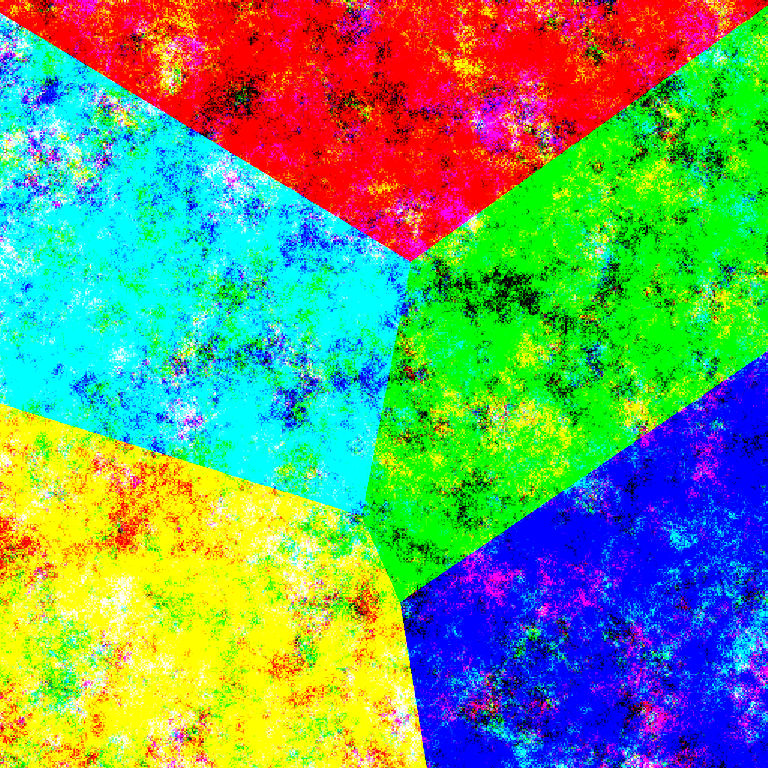
Write a WebGL 1 fragment shader that draws this background.

```glsl
precision highp float;

uniform vec2 u_resolution;

#define OCTAVES 5
#define CLOUD_SCALE 13.0
#define CLOUD_FADE 0.9
#define CLOUD_GAIN 1.2
#define GRAIN_SCALE 512.0
#define GRAIN_GAIN 1.15
#define SATURATION 0.34

const vec3 RED = vec3(1.0, 0.0, 0.0);
const vec3 CYAN = vec3(0.0, 1.0, 1.0);
const vec3 GREEN = vec3(0.0, 1.0, 0.0);
const vec3 YELLOW = vec3(1.0, 1.0, 0.0);
const vec3 BLUE = vec3(0.0, 0.0, 1.0);

// One independent random value per colour channel
vec3 hash3(vec2 p) {
  vec3 q = fract(p.xyx * vec3(0.1031, 0.1030, 0.0973));
  q += dot(q, q.yxz + 33.33);
  return fract((q.xxy + q.yzz) * q.zyx);
}

vec3 valueNoise(vec2 p) {
  vec2 cell = floor(p);
  vec2 f = fract(p);
  f = f * f * (3.0 - 2.0 * f);
  vec3 bottom = mix(hash3(cell), hash3(cell + vec2(1.0, 0.0)), f.x);
  vec3 top = mix(hash3(cell + vec2(0.0, 1.0)), hash3(cell + vec2(1.0)), f.x);
  return mix(bottom, top, f.y) - 0.5;
}

// Slowly fading octaves, each turned to hide the lattice, give ragged clouds
vec3 clouds(vec2 p) {
  vec3 sum = vec3(0.0);
  float amplitude = 1.0;
  p = p * CLOUD_SCALE + 60.0;
  for (int i = 0; i < OCTAVES; i++) {
    sum += amplitude * valueNoise(p);
    amplitude *= CLOUD_FADE;
    p = mat2(1.6, 1.2, -1.2, 1.6) * p + vec2(17.3, 41.7);
  }
  return sum;
}

struct Site {
  vec2 position;
  vec3 color;
  float distSq;
};

// Keep the two sites closest to p
void addSite(vec2 p, vec2 position, vec3 color, inout Site near, inout Site next) {
  vec2 offset = p - position;
  Site site = Site(position, color, dot(offset, offset));
  if (site.distSq < near.distSq) {
    next = near;
    near = site;
  } else if (site.distSq < next.distSq) {
    next = site;
  }
}

// Flat Voronoi regions with a smoothed border
vec3 regions(vec2 p, float pixel) {
  Site near = Site(vec2(9.0), vec3(0.0), 1000.0);
  Site next = near;
  addSite(p, vec2(0.460, 0.931), RED, near, next);
  addSite(p, vec2(0.2595, 0.600), CYAN, near, next);
  addSite(p, vec2(0.7686, 0.5015), GREEN, near, next);
  addSite(p, vec2(0.143, 0.2244), YELLOW, near, next);
  addSite(p, vec2(0.877, 0.343), BLUE, near, next);
  float border = 0.5 * (next.distSq - near.distSq) / distance(near.position, next.position);
  return mix(next.color, near.color, smoothstep(-pixel, pixel, border));
}

void main() {
  vec2 uv = gl_FragCoord.xy / u_resolution.y;
  vec3 base = regions(uv, 0.5 / u_resolution.y);

  // Push the base past full saturation so only strong noise shows
  vec3 color = base + (2.0 * base - 1.0) * SATURATION;
  color += CLOUD_GAIN * clouds(uv);
  color += GRAIN_GAIN * (hash3(floor(uv * GRAIN_SCALE) + 91.0) - 0.5);

  gl_FragColor = vec4(clamp(color, 0.0, 1.0), 1.0);
}
```
